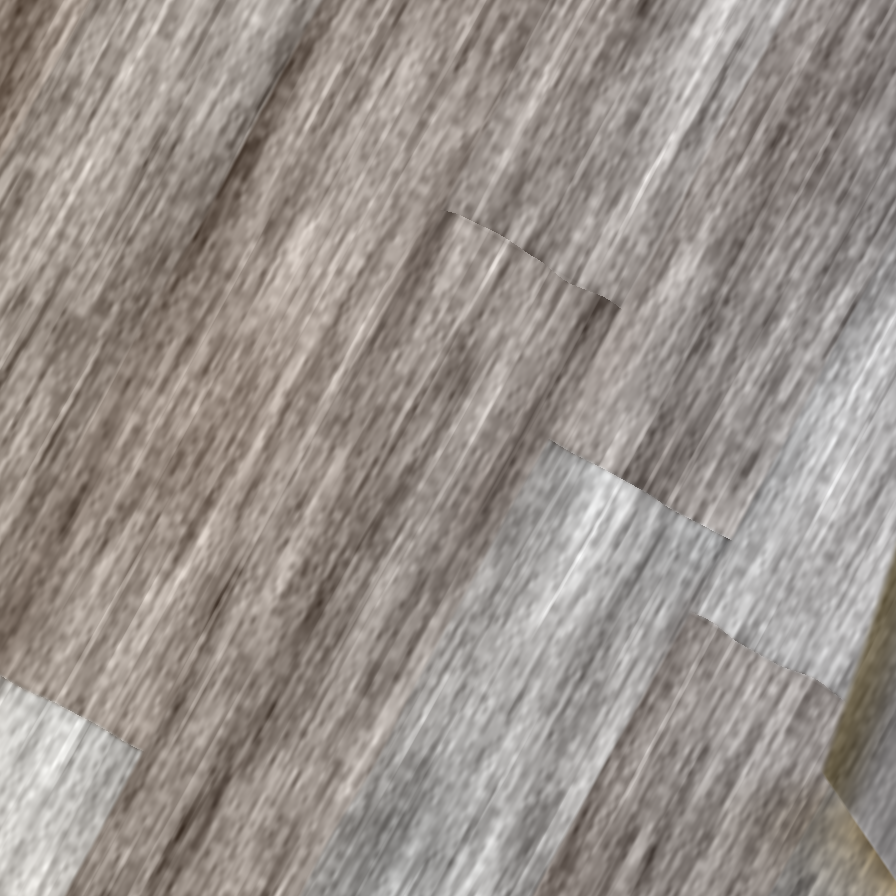
This texture is drawn by a Shadertoy shader. Its source:

```glsl
// Weathered grey-brown wood planks laid diagonally, with streaky grain and a lifted corner board.

const vec2 ALONG = vec2(0.48, 0.877);    // direction of the grain
const vec2 ACROSS = vec2(0.877, -0.48);  // direction over the planks
const float PLANK_WIDTH = 0.229;
const float FIRST_EDGE = -0.622;
const int PLANK_COUNT = 7;

const vec3 BROWN = vec3(0.49, 0.43, 0.39);
const vec3 PALE = vec3(0.735, 0.74, 0.74);
const vec3 OLIVE = vec3(0.36, 0.32, 0.23);
const vec3 SLATE = vec3(0.52, 0.51, 0.51);

// Per plank row: butt joint position, paleness below it, paleness above it
const vec3 ROWS[PLANK_COUNT] = vec3[PLANK_COUNT](
    vec3(-1.0, 0.30, 0.32), vec3(2.0, 0.52, 0.50), vec3(0.217, 0.88, 0.30),
    vec3(0.910, 0.38, 0.44), vec3(0.740, 0.82, 0.38), vec3(0.645, 0.40, 0.72),
    vec3(2.0, 0.66, 0.60));

float hash(vec2 p) {
    vec3 q = fract(p.xyx * 0.1031);
    q += dot(q, q.yzx + 33.33);
    return fract((q.x + q.y) * q.z);
}

float noise(vec2 p) {
    vec2 cell = floor(p), f = fract(p);
    f = f * f * (3.0 - 2.0 * f);
    return mix(mix(hash(cell), hash(cell + vec2(1, 0)), f.x),
               mix(hash(cell + vec2(0, 1)), hash(cell + vec2(1, 1)), f.x), f.y);
}

// Soft elliptical spot; x runs across the grain, y along it
float spot(vec2 w, vec2 centre, vec2 size) {
    vec2 q = (w - centre) / size;
    return exp(-dot(q, q));
}

// Brightness offset from stretched streaks, flecks and thin pale fibres
float grain(vec2 w, float seed) {
    w += vec2(seed * 3.7 + 5.0, seed * 5.3 + 5.0);
    w.x += 0.012 * noise(w * vec2(6.0, 3.0));
    float g = 0.24 * (noise(w * vec2(15.0, 2.2)) - 0.5);
    g += 0.19 * (noise(w * vec2(57.0, 6.5)) - 0.5);
    g += 0.20 * (noise(w * vec2(180.0, 17.0)) - 0.5);
    g += 0.17 * (noise(w * vec2(210.0, 95.0)) - 0.5);
    g += 0.11 * smoothstep(0.66, 0.92, noise(w * vec2(125.0, 5.0)));
    g -= 0.12 * smoothstep(0.72, 0.95, noise(w * vec2(85.0, 9.0) + 31.0));
    return g;
}

// One plank row with its joint; x is measured from its left edge
vec3 plank(vec2 w, float left, vec3 row, float seed) {
    float wobble = 0.012 * (noise(w * 22.0) - 0.5);
    float upper = smoothstep(-0.004, 0.004, w.y - row.x + wobble);
    float paleness = mix(row.y, row.z, upper);
    paleness += 0.30 * (noise(w * vec2(7.0, 3.0) + seed * 9.1) - 0.5);
    float g = grain(w, seed + 0.5 * step(0.5, upper));
    float inner = min(w.x - left, left + PLANK_WIDTH - w.x);
    float edgeShade = 0.05 * exp(-max(inner, 0.0) / 0.012);
    float jointShade = 0.07 * exp(-abs(w.y - row.x) / 0.006);
    vec3 color = mix(BROWN, PALE, clamp(paleness, 0.0, 1.0));
    return color + g * vec3(0.98, 1.0, 1.01) - edgeShade - jointShade;
}

// Stains, a crack, a pale patch and faint knot rings
vec3 addMarks(vec3 color, vec2 w) {
    float stain = 0.75 * spot(w, vec2(0.075, 0.83), vec2(0.018, 0.12));
    stain += 0.75 * spot(w, vec2(0.260, 0.66), vec2(0.028, 0.13));
    stain += 0.60 * spot(w, vec2(-0.135, 0.33), vec2(0.030, 0.22));
    stain += 0.60 * spot(w, vec2(0.520, 0.64), vec2(0.010, 0.06));
    stain += 0.45 * spot(w, vec2(0.310, 0.86), vec2(0.030, 0.07));
    stain += 0.40 * spot(w, vec2(0.420, 0.80), vec2(0.050, 0.11));
    float bend = 0.010 * (noise(w * 18.0) - 0.5);
    stain += 0.90 * spot(w + vec2(bend, 0.0), vec2(0.163, 0.20), vec2(0.004, 0.08));
    stain *= 0.6 + 0.6 * noise(w * vec2(70.0, 14.0));
    color = mix(color, color * vec3(0.68, 0.64, 0.62), min(stain, 1.0));
    color += 0.11 * spot(w, vec2(0.090, 0.595), vec2(0.030, 0.035));
    vec2 knot = vec2(0.111, 0.470);
    float radius = length((w - knot) * vec2(1.0, 0.55));
    return color + 0.035 * cos(radius * 620.0) * spot(w, knot, vec2(0.045, 0.075));
}

// Raised board in the lower right, with an olive shadow below it
vec3 addCornerBoard(vec3 color, vec2 p, vec2 w) {
    vec2 q = p - vec2(0.918, 0.137);
    float side = dot(q, vec2(0.950, -0.312));
    float base = dot(q, vec2(0.826, 0.564));
    float shade = exp(min(base, 0.0) / 0.055) * smoothstep(0.15, 0.06, p.y);
    color = mix(color, color * vec3(0.70, 0.62, 0.47), shade);
    vec3 board = mix(OLIVE, SLATE, smoothstep(0.0, 0.065, side));
    board += 0.55 * grain(w, 9.0);
    board += 0.10 * exp(-abs(base) / 0.003);
    float inside = smoothstep(-0.006, 0.006, side) * smoothstep(-0.002, 0.002, base);
    return mix(color, board, inside);
}

void mainImage(out vec4 fragColor, in vec2 fragCoord) {
    vec2 p = fragCoord / iResolution.y;
    vec2 w = vec2(dot(p, ACROSS), dot(p, ALONG));
    float seam = w.x + 0.006 * (noise(w * vec2(30.0, 9.0)) - 0.5);

    // Lay the rows from left to right, each covering the last
    vec3 color = BROWN;
    for (int i = 0; i < PLANK_COUNT; i++) {
        float left = FIRST_EDGE + PLANK_WIDTH * float(i);
        float cover = smoothstep(-0.003, 0.003, seam - left);
        color = mix(color, plank(w, left, ROWS[i], float(i)), cover);
    }
    color = addMarks(color, w);
    color += mix(vec3(0.012, 0.0, -0.016), vec3(-0.012, 0.0, 0.016), p.x);  // cooler to the right
    color = addCornerBoard(color, p, w);
    fragColor = vec4(clamp(color, 0.0, 1.0), 1.0);
}
```
